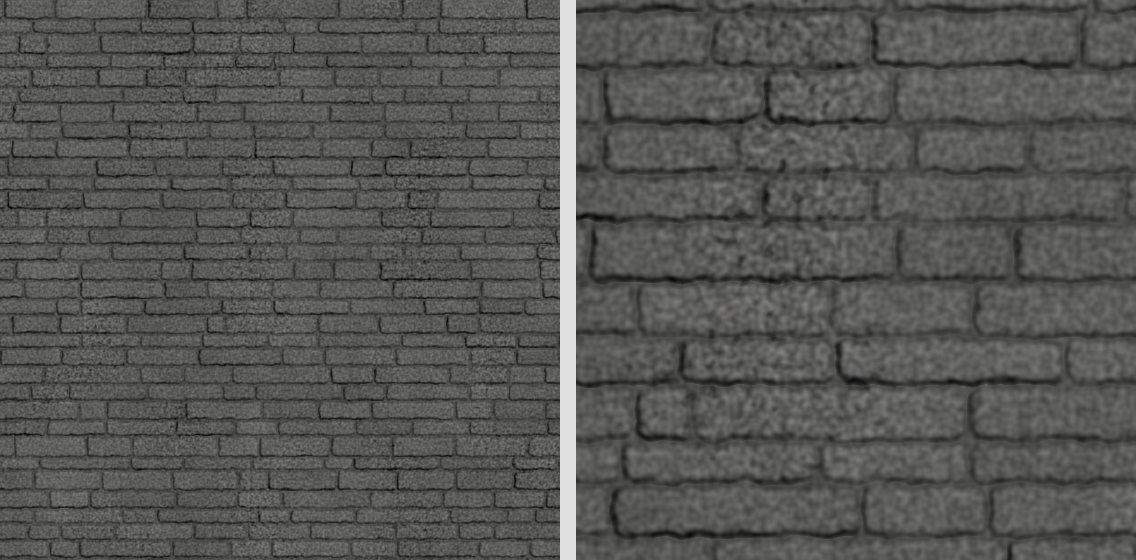
Left: the whole. Right: its middle third, enlarged.
Write a WebGL 1 fragment shader that draws this texture.

```glsl
precision highp float;
uniform vec2 u_resolution;

float hash(vec2 p) {
    return fract(sin(dot(p, vec2(127.1, 311.7))) * 43758.5);
}

// Gradient noise that tiles over the unit square
float slope(vec2 cell, vec2 offset, float period) {
    float angle = 6.2832 * hash(mod(cell, period) + period * 0.37);
    return dot(vec2(cos(angle), sin(angle)), offset);
}

float noise(vec2 uv, float period) {
    vec2 cell = floor(uv * period);
    vec2 f = fract(uv * period);
    vec2 w = f * f * f * (f * (f * 6.0 - 15.0) + 10.0);
    vec2 e = vec2(1.0, 0.0);
    float low = mix(slope(cell, f, period), slope(cell + e.xy, f - e.xy, period), w.x);
    float high = mix(slope(cell + e.yx, f - e.yx, period), slope(cell + e.xx, f - e.xx, period), w.x);
    return mix(low, high, w.y);
}

// Irregularly spaced joints: start, end and wrapped index of the span at x
float joint(float i, float count, float seed, float jitter) {
    return i + jitter * (hash(vec2(mod(i, count), seed)) - 0.5);
}

vec3 span(float x, float count, float seed, float jitter) {
    float i = floor(x);
    i += step(joint(i + 1.0, count, seed, jitter), x)
       - step(x, joint(i, count, seed, jitter));
    return vec3(joint(i, count, seed, jitter), joint(i + 1.0, count, seed, jitter), mod(i, count));
}

void main() {
    vec2 uv = gl_FragCoord.xy / u_resolution;
    float pixel = 1.0 / min(u_resolution.x, u_resolution.y);

    // Chipped, wavy outlines
    vec2 p = uv;
    p += 0.0028 * vec2(noise(uv, 34.0), noise(uv + 0.31, 38.0));
    p += 0.0022 * vec2(noise(uv, 95.0), noise(uv + 0.57, 105.0));

    // 32 courses of 9 bricks with uneven heights and lengths
    vec3 course = span(p.y * 32.0, 32.0, 71.0, 0.28);
    float shift = 9.0 * hash(vec2(course.z, 13.0));
    vec3 brick = span(p.x * 9.0 + shift, 9.0, course.z + 3.0, 0.75);
    vec2 id = vec2(brick.z, course.z);
    vec2 start = vec2((brick.x - shift) / 9.0, course.x / 32.0);
    vec2 end = vec2((brick.y - shift) / 9.0, course.y / 32.0);

    // Rounded brick: distance and outward direction
    vec2 q = p - 0.5 * (start + end);
    float corner = 0.0055;
    vec2 a = abs(q) - 0.5 * (end - start) + 0.0023 + corner;
    float d = length(max(a, 0.0)) + min(max(a.x, a.y), 0.0) - corner;
    vec2 outward = normalize(max(a, 0.0) + 0.0001) * sign(q);

    // Brick faces and mortar
    float tone = 0.362 + 0.035 * (hash(id + 41.0) - 0.5);
    float mortar = smoothstep(-0.001 - pixel, 0.001 + pixel, d);
    tone = mix(tone, 0.315, mortar);

    // Shadow under the left and lower edges, faint light opposite
    float facing = dot(outward, vec2(-0.72, -0.7));
    float band = d / max(0.0022, pixel);
    float edge = exp(-band * band);
    float depth = mix(0.45, 1.0, hash(id + 87.0)) * (1.0 + 0.7 * noise(uv, 29.0));
    tone -= 0.2 * edge * depth * mix(0.2, 1.0, smoothstep(-0.6, 0.7, facing));
    float rim = (d + 0.004) / 0.0025;
    tone += 0.02 * exp(-rim * rim) * smoothstep(0.2, 0.8, -facing);

    // Broad stains, rough grain and pits
    float worn = smoothstep(-0.1, 0.45, noise(uv + 0.19, 7.0));
    tone += 0.03 * noise(uv, 5.0) + 0.035 * noise(uv, 23.0);
    float grain = 0.12 * noise(uv, 233.0) + 0.09 * noise(uv, 141.0);
    tone += grain * (0.85 + 0.4 * worn) * (1.0 - 0.35 * mortar);
    tone -= (0.03 + 0.09 * worn) * smoothstep(0.2, 0.55, noise(uv + 0.43, 119.0));

    gl_FragColor = vec4(tone * vec3(1.003, 1.0, 0.988), 1.0);
}
```
